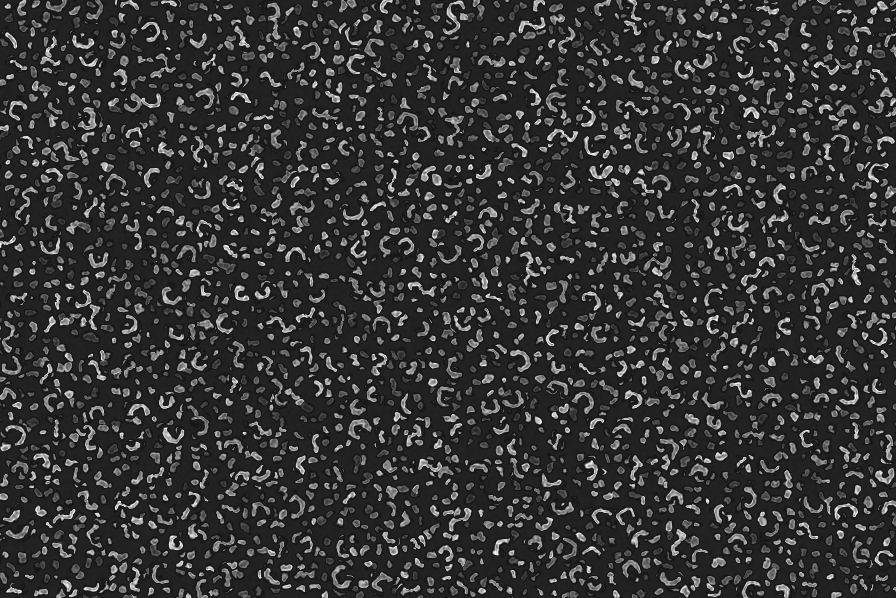
Write a WebGL 1 fragment shader that draws this texture.

```glsl
precision highp float;

uniform vec2 u_resolution;

const float BASE_TONE = 0.132;
const float HALO_TONE = 0.088;
const float WORM_CELLS = 16.5;
const float GRAIN_CELLS = 45.0;
const float WORM_CLEARANCE = 0.0075;

// Sine-free hash
vec3 hash3(vec2 p) {
  vec3 q = fract(p.xyx * vec3(0.1031, 0.1030, 0.0973));
  q += dot(q, q.yxz + 33.33);
  return fract((q.xxy + q.yzz) * q.zyx);
}

float valueNoise(vec2 p) {
  vec2 cell = floor(p);
  vec2 f = fract(p);
  f = f * f * (3.0 - 2.0 * f);
  float low = mix(hash3(cell).x, hash3(cell + vec2(1.0, 0.0)).x, f.x);
  float high = mix(hash3(cell + vec2(0.0, 1.0)).x, hash3(cell + 1.0).x, f.x);
  return mix(low, high, f.y);
}

vec2 rotate(vec2 p, float angle) {
  float c = cos(angle);
  float s = sin(angle);
  return vec2(c * p.x - s * p.y, s * p.x + c * p.y);
}

// Distance to an arc that opens symmetrically around +y
float arcDistance(vec2 p, float radius, float halfAngle) {
  p.x = abs(p.x);
  vec2 tip = vec2(sin(halfAngle), cos(halfAngle));
  bool beyondTip = tip.y * p.x > tip.x * p.y;
  return beyondTip ? length(p - tip * radius) : abs(length(p) - radius);
}

// Two arcs joined at the origin with point symmetry
float doubleArcDistance(vec2 p, float radius, float halfAngle) {
  p *= p.y < 0.0 ? -1.0 : 1.0;
  vec2 q = rotate(p - vec2(0.0, radius), 3.14159 - halfAngle);
  return arcDistance(q, radius, halfAngle);
}

// Scattered strokes: x is signed distance, y is tone
// Ranges run from x to y; doubles is the share of S-shaped strokes
vec2 strokeLayer(vec2 p, float cells, vec2 radii, vec2 angles,
                 vec2 widths, float doubles, float seed) {
  vec2 home = floor(p * cells);
  vec2 nearest = vec2(1.0, 0.0);
  for (int j = -1; j <= 1; j++) {
    for (int i = -1; i <= 1; i++) {
      vec2 cell = home + vec2(float(i), float(j));
      vec3 place = hash3(cell + seed);
      vec3 form = hash3(cell + seed + 57.0);
      vec3 look = hash3(cell + seed + 113.0);
      vec2 center = (cell + 0.14 + 0.72 * place.xy) / cells;
      vec2 q = rotate(p - center, 6.28318 * place.z);
      float radius = mix(radii.x, radii.y, form.x);
      float halfAngle = mix(angles.x, angles.y, form.y);
      float d;
      if (form.z < doubles) {
        d = doubleArcDistance(q, radius * 0.75, halfAngle * 0.7);
      } else {
        d = arcDistance(q + vec2(0.0, radius * 0.6), radius, halfAngle);
      }
      d -= mix(widths.x, widths.y, look.x);
      if (d < nearest.x) nearest = vec2(d, look.y);
    }
  }
  return nearest;
}

// Bright uneven rim around a greyer core
float strokeTone(float d, float brightness, float roughness) {
  float rim = smoothstep(-0.0042, -0.0012, d);
  return brightness * mix(0.68, 1.0, rim) * mix(0.68, 1.22, roughness);
}

void main() {
  vec2 p = gl_FragCoord.xy / u_resolution.y;
  float soft = max(0.0012, 0.55 / u_resolution.y);

  // Hand-drawn wobble
  vec2 wobble = vec2(valueNoise(p * 95.0), valueNoise(p * 95.0 + 41.0)) - 0.5;
  vec2 q = p + 0.0065 * wobble;
  float rough = valueNoise(p * 260.0 + 17.0);
  float fray = 0.0026 * (valueNoise(p * 210.0 + 83.0) - 0.5);

  // Long curls, with short grains kept clear of them
  vec2 worm = strokeLayer(q, WORM_CELLS, vec2(0.009, 0.015),
                          vec2(0.7, 2.1), vec2(0.0028, 0.0040), 0.3, 11.0);
  vec2 grain = strokeLayer(q, GRAIN_CELLS, vec2(0.004, 0.008),
                           vec2(0.1, 0.8), vec2(0.0030, 0.0054), 0.0, 211.0);
  grain.x = max(grain.x, WORM_CLEARANCE - worm.x);
  worm.x += fray;
  grain.x += fray;

  float wormTone = strokeTone(worm.x, mix(0.58, 0.88, worm.y), rough);
  float grainTone = strokeTone(grain.x, mix(0.26, 0.84, grain.y), rough);

  // Charcoal ground, darker close to the strokes
  float gap = min(worm.x, grain.x);
  float ground = mix(HALO_TONE, BASE_TONE, smoothstep(0.0015, 0.0042, gap));
  ground += 0.018 * (valueNoise(p * 170.0 + 29.0) - 0.5);

  float tone = mix(ground, grainTone, 1.0 - smoothstep(-soft, soft, grain.x));
  tone = mix(tone, wormTone, 1.0 - smoothstep(-soft, soft, worm.x));
  gl_FragColor = vec4(vec3(tone), 1.0);
}
```
